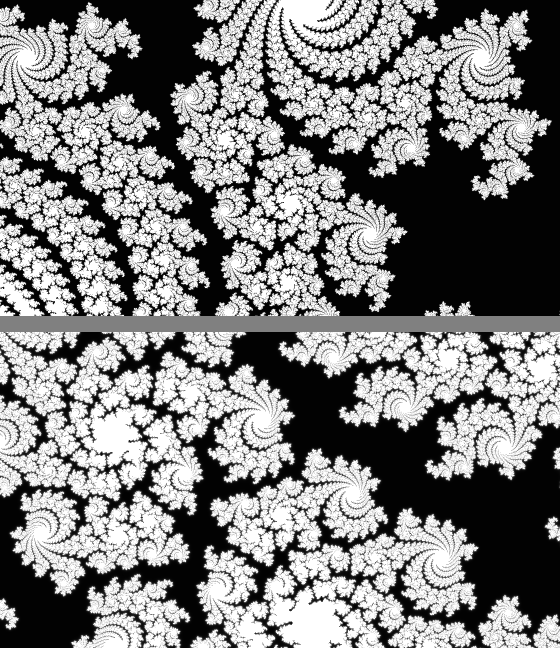
Top, the full canvas; bottom, a detail of the centre.
Give the GLSL for this pattern, as a Shadertoy shader.

```glsl
// Black and white Julia set: bright spiral eyes wrapped in lacy filaments over dark fjords.

const vec2  JULIA_SEED   = vec2(-0.7, 0.27015);  // constant of z*z + seed
const vec2  VIEW_CENTER  = vec2(-0.10, 0.43);    // middle of the canvas on the complex plane
const float VIEW_HEIGHT  = 0.42;                 // plane units per canvas height
const int   MAX_STEPS    = 235;                  // points that last this long form the eyes
const float BAILOUT      = 100.0;                // escape radius
const float MAX_STRETCH  = 1.0e12;               // derivative that counts as on the set
const float LACE_WIDTH   = 0.00028;              // filament glow, in canvas heights
const float LACE_FALLOFF = 0.65;                 // higher gives crisper filaments
const int   SAMPLES      = 2;                    // antialiasing grid per axis

const vec3 FJORD_COLOR = vec3(0.006);
const vec3 LACE_COLOR  = vec3(1.0);

vec2 complexMul(vec2 a, vec2 b) {
    return vec2(a.x * b.x - a.y * b.y, a.x * b.y + a.y * b.x);
}

// Distance to the set on the plane; zero for points that never escape.
float juliaDistance(vec2 z) {
    vec2 slope = vec2(1.0, 0.0);
    for (int i = 0; i < MAX_STEPS; i++) {
        slope = 2.0 * complexMul(z, slope);
        z = complexMul(z, z) + JULIA_SEED;
        float stretch = max(abs(slope.x), abs(slope.y));
        if (stretch > MAX_STRETCH) return 0.0;
        float radius = length(z);
        if (radius > BAILOUT) return radius * log(radius) / max(length(slope), 1.0e-6);
    }
    return 0.0;
}

// Brightness of the lace: one on the set, fading to zero in the fjords.
float laceBrightness(vec2 canvasPoint) {
    float gap = juliaDistance(VIEW_CENTER + canvasPoint * VIEW_HEIGHT) / VIEW_HEIGHT;
    return exp(-pow(gap / LACE_WIDTH, LACE_FALLOFF));
}

void mainImage(out vec4 fragColor, in vec2 fragCoord) {
    // Average a grid of samples inside the pixel.
    float brightness = 0.0;
    for (int j = 0; j < SAMPLES; j++) {
        for (int i = 0; i < SAMPLES; i++) {
            vec2 offset = (vec2(i, j) + 0.5) / float(SAMPLES) - 0.5;
            vec2 point = (fragCoord + offset - 0.5 * iResolution.xy) / iResolution.y;
            brightness += laceBrightness(point);
        }
    }
    brightness /= float(SAMPLES * SAMPLES);

    fragColor = vec4(mix(FJORD_COLOR, LACE_COLOR, brightness), 1.0);
}
```
